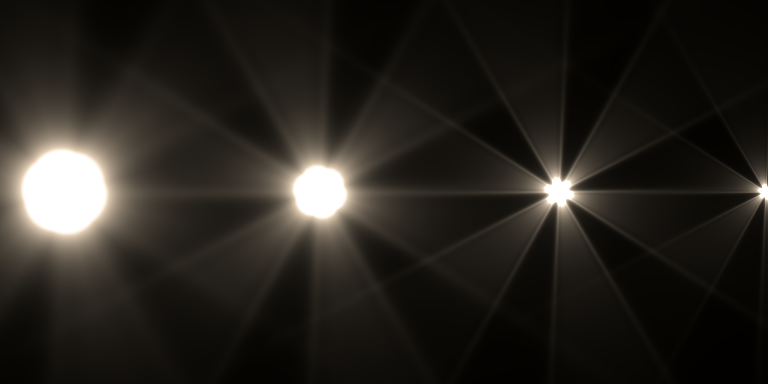
Give the GLSL for this background, as a WebGL 2 fragment shader.

```glsl
#version 300 es
precision highp float;
// Row of four shrinking lights, each with a warm glow and six-fold diffraction rays.

#define BLADES 6.0          // dark wedges around each light
#define WEDGE_ANGLE 14.0    // direction of the first wedge, degrees
#define WEDGE_HALF 13.5     // half width of a wedge, degrees
#define WEDGE_FLOOR 0.2     // light left inside a wedge
#define MEAN_SHADE 0.7      // ray brightness once fully blurred
#define SPIKE_GAIN 1.3      // strength of the thin wedge borders
#define FADE 1.2            // distant falloff
#define GLOW_TINT vec3(1.0, 0.915, 0.81)
#define BLACK_LEVEL vec3(0.0, 0.003, 0.01)

uniform vec2 u_resolution;
out vec4 fragColor;

// Per light: centre x, core radius, source size, falloff power
const vec4 LIGHTS[4] = vec4[4](
    vec4(0.167, 0.107, 0.090, 1.9),
    vec4(0.833, 0.065, 0.045, 1.6),
    vec4(1.456, 0.032, 0.010, 1.4),
    vec4(1.995, 0.017, 0.005, 1.4));

// Angular brightness; blur is the apparent size of the source
float rayShade(vec2 d, float blur) {
    float period = 360.0 / BLADES;
    float angle = degrees(atan(d.y, d.x)) - WEDGE_ANGLE;
    float fromWedge = abs(mod(angle + 0.5 * period, period) - 0.5 * period);

    float soft = 5.0 + 40.0 * blur;
    float band = smoothstep(WEDGE_HALF - soft, WEDGE_HALF + soft, fromWedge);

    float width = 1.0 + 14.0 * blur;
    float offset = (fromWedge - WEDGE_HALF) / width;
    float spike = SPIKE_GAIN * exp(-offset * offset) / width;

    float contrast = 1.0 / (1.0 + 9.0 * blur * blur);
    return mix(MEAN_SHADE, mix(WEDGE_FLOOR, 1.0, band) + spike, contrast);
}

// Glow of one light, reaching 1 at the edge of its core
float lightGlow(vec2 p, vec4 light) {
    vec2 d = p - vec2(light.x, 0.5);
    float r = max(length(d), 0.1 * light.y);
    float falloff = pow(light.y / r, light.w) * exp(-FADE * r * r);
    return falloff * rayShade(d, light.z / r) / MEAN_SHADE;
}

void main() {
    vec2 p = gl_FragCoord.xy / u_resolution.y;

    float glow = 0.0;
    for (int i = 0; i < 4; i++) {
        glow += lightGlow(p, LIGHTS[i]);
    }

    // Warm haze that burns out to white in the cores
    vec3 color = clamp(GLOW_TINT * glow - BLACK_LEVEL, 0.0, 1.0);
    color = mix(color, vec3(1.0), smoothstep(0.85, 1.1, glow));
    fragColor = vec4(color, 1.0);
}
```
